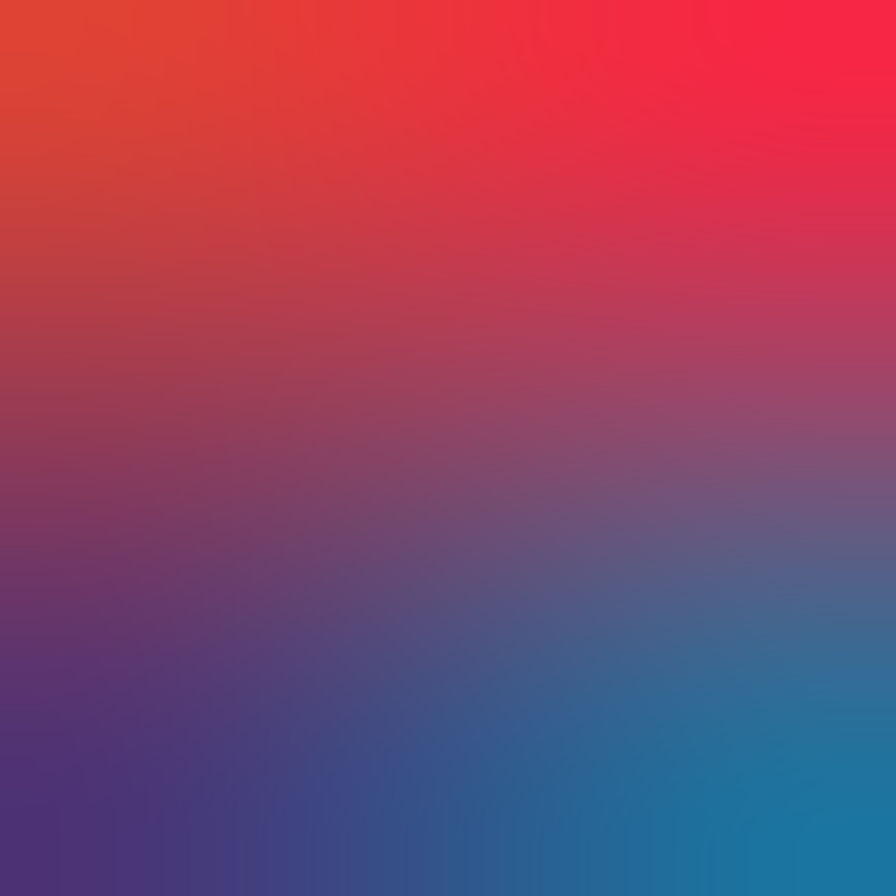
This background is drawn by a Shadertoy shader. Its source:

```glsl
#define ORANGE vec3(0.875, 0.263, 0.200)
#define CRIMSON vec3(0.970, 0.148, 0.266)
#define VIOLET vec3(0.297, 0.196, 0.459)
#define TEAL vec3(0.100, 0.460, 0.628)
#define ACROSS_RANGE vec2(0.02, 0.95)
#define DOWN_RANGE_LEFT vec2(0.00, 0.94)
#define DOWN_RANGE_RIGHT vec2(0.03, 0.95)

// Eased blend weight of a position within a range
float ease(vec2 range, float position) {
    return smoothstep(range.x, range.y, position);
}

// Four corner colours blended smoothly along both axes
vec3 cornerGradient(vec2 uv) {
    float across = ease(ACROSS_RANGE, uv.x);
    vec2 downRange = mix(DOWN_RANGE_LEFT, DOWN_RANGE_RIGHT, across);
    float down = ease(downRange, 1.0 - uv.y);

    vec3 warm = mix(ORANGE, CRIMSON, across);
    vec3 cool = mix(VIOLET, TEAL, across);
    return mix(warm, cool, down);
}

void mainImage(out vec4 fragColor, in vec2 fragCoord) {
    vec2 uv = fragCoord / iResolution.xy;
    fragColor = vec4(cornerGradient(uv), 1.0);
}
```
